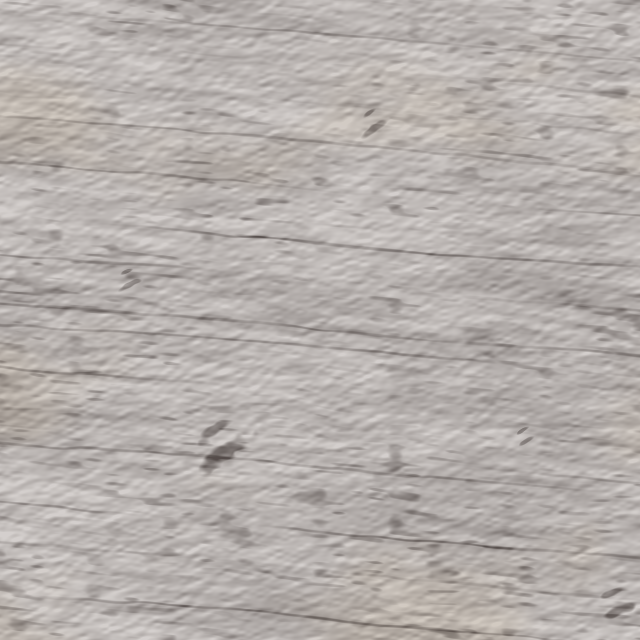
This texture is drawn by a WebGL 2 fragment shader. Its source:

```glsl
#version 300 es
precision highp float;
// Weathered pale wood: stretched noise gives tone and fibres along a sloping
// grain, slanted embossed noise gives the rough surface, and thin cracks,
// short pits and slanted gouges are cut into it as dark marks.

#define GRAIN_SLOPE 0.085
#define BASE_TONE 0.90
#define TONE_VARIATION 0.40
#define FIBRE_CONTRAST 0.42
#define RELIEF_CONTRAST 0.50
#define PIT_DEPTH 0.42
#define CRACK_COUNT 17
#define CRACK_WIDTH 0.0017
#define CRACK_DEPTH 0.62
#define GOUGE_COUNT 10
#define GOUGE_ANGLE 0.52
#define GOUGE_DEPTH 0.70

uniform vec2 u_resolution;
out vec4 fragColor;

const vec3 DARK_WOOD = vec3(0.39, 0.36, 0.35);
const vec3 PALE_WOOD = vec3(0.78, 0.76, 0.75);

float hash(vec2 p) {
  return fract(sin(dot(p, vec2(127.1, 311.7))) * 43758.5453);
}

float noise(vec2 p) {
  vec2 cell = floor(p);
  vec2 f = fract(p);
  f = f * f * (3.0 - 2.0 * f);
  float low = mix(hash(cell), hash(cell + vec2(1, 0)), f.x);
  float high = mix(hash(cell + vec2(0, 1)), hash(cell + vec2(1, 1)), f.x);
  return mix(low, high, f.y);
}

float fbm(vec2 p) {
  float sum = 0.0, weight = 0.5;
  for (int i = 0; i < 4; i++) {
    sum += weight * noise(p);
    p = p * 2.03 + 17.3;
    weight *= 0.5;
  }
  return sum / 0.9375;
}

vec2 rotate(vec2 p, float angle) {
  float c = cos(angle), s = sin(angle);
  return vec2(c * p.x + s * p.y, c * p.y - s * p.x);
}

// Height of the rough surface, in short strokes rising to the right
float surfaceHeight(vec2 p) {
  vec2 slanted = rotate(p, 0.38);
  return 0.6 * noise(slanted * vec2(48.0, 120.0) + 5.0)
       + 0.4 * noise(rotate(p, 0.1) * vec2(85.0, 190.0) + 40.0);
}

// Long thin cracks that fade in and out along the grain
float cracks(vec2 g, float pixel) {
  float mark = 0.0;
  for (int i = 0; i < CRACK_COUNT; i++) {
    float id = float(i);
    float level = (id + 0.9 * hash(vec2(id, 3.7))) * 1.09 / float(CRACK_COUNT);
    float bend = 0.012 * (noise(vec2(g.x * 3.0, id * 9.1)) - 0.5)
               + 0.004 * (noise(vec2(g.x * 22.0, id * 5.3)) - 0.5);
    float dist = abs(g.y - level - bend);
    float run = smoothstep(0.25, 0.7, noise(vec2(g.x * 3.5 + id * 4.3, id * 7.7)));
    float broken = 0.45 + 0.55 * noise(vec2(g.x * 28.0, id * 3.1));
    float width = CRACK_WIDTH * (0.5 + noise(vec2(g.x * 12.0, id * 2.9)));
    float line = 1.0 - smoothstep(width * 0.3, width + pixel, dist);
    float halo = 0.22 * exp(-dist * 180.0);
    float strength = mix(0.3, 1.0, hash(vec2(id, 8.2)));
    mark = max(mark, (line + halo) * run * broken * strength);
  }
  return mark;
}

// Slanted gouges in pairs, each pair smaller than the one before
float gouges(vec2 p) {
  float mark = 0.0;
  for (int i = 0; i < GOUGE_COUNT; i++) {
    float pair = float(i / 2);
    float second = float(i % 2);
    vec2 centre = fract(pair * vec2(0.618, 0.755) + vec2(0.35, 0.29));
    float size = (1.0 - 0.3 * second) / (1.0 + 0.6 * pair);
    centre += second * vec2(-0.012, 0.038) / (1.0 + 0.3 * pair);
    float turn = GOUGE_ANGLE + 0.25 * (hash(vec2(pair, 6.1)) - 0.5);
    vec2 local = rotate(p - centre, turn) / (size * vec2(0.052, 0.014));
    local.y += 0.35 * local.x * local.x - 0.2;
    float ragged = 0.7 * (noise(p * vec2(70.0, 130.0)) - 0.5);
    float shape = 1.0 - smoothstep(0.5, 1.1, length(local) + ragged);
    mark = max(mark, shape * mix(0.6, 1.0, size));
  }
  return mark;
}

void main() {
  vec2 p = gl_FragCoord.xy / u_resolution.y;
  float pixel = 1.0 / u_resolution.y;
  vec2 grain = vec2(p.x, p.y + GRAIN_SLOPE * p.x);
  vec2 warped = grain + vec2(0.0, 0.010 * (noise(p * vec2(9.0, 14.0)) - 0.5));

  // Broad patches and fibres
  float broad = fbm(grain * vec2(2.5, 9.0) + 2.0);
  float fibre = 0.6 * noise(warped * vec2(9.0, 75.0))
              + 0.4 * noise(warped * vec2(26.0, 140.0) + 31.0);
  float tone = BASE_TONE + TONE_VARIATION * (broad - 0.5);
  tone += FIBRE_CONTRAST * (fibre - 0.5);

  // Surface relief lit from above
  float relief = surfaceHeight(p) - surfaceHeight(p + vec2(-0.0015, 0.0045));
  tone += RELIEF_CONTRAST * relief;

  // Dark marks
  float pitted = smoothstep(0.3, 0.7, fbm(grain * vec2(5.0, 12.0) + 60.0));
  float pits = smoothstep(0.62, 0.95, noise(warped * vec2(34.0, 145.0) + 90.0));
  tone -= PIT_DEPTH * pits * mix(0.3, 1.0, pitted);
  tone -= CRACK_DEPTH * cracks(grain, pixel);
  tone -= GOUGE_DEPTH * gouges(p);

  // Colour, with a faint warm stain
  vec3 wood = mix(DARK_WOOD, PALE_WOOD, clamp(tone, -0.15, 1.13));
  float stain = smoothstep(0.5, 0.8, fbm(p * vec2(3.0, 5.0) + 11.0));
  wood *= mix(vec3(1.0), vec3(0.99, 0.975, 0.945), stain);
  fragColor = vec4(wood, 1.0);
}
```
